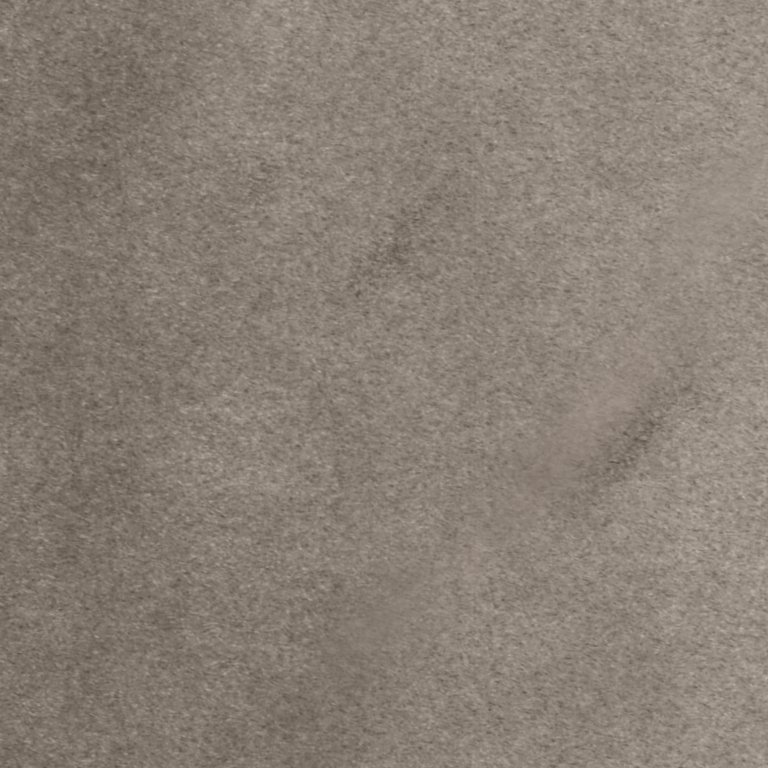
Write a Shadertoy shader that draws this texture.

```glsl
// Brushed taupe suede with cloudy nap, fine fibre grain and soft diagonal creases.

vec3 hash3(vec2 cell) {
    vec3 h = fract(cell.xyx * vec3(0.1031, 0.1030, 0.0973));
    h += dot(h, h.yxz + 33.33);
    return fract((h.xxy + h.yzz) * h.zyx);
}

// Cellular noise: one soft blob of random sign and strength per cell
float blobs(vec2 p) {
    vec2 cell = floor(p);
    float sum = 0.0;
    for (int y = -1; y <= 1; y++) {
        for (int x = -1; x <= 1; x++) {
            vec2 id = cell + vec2(x, y);
            vec3 h = hash3(id + 100.0);
            vec2 d = id + h.xy - p;
            float w = max(0.0, 1.0 - dot(d, d));
            sum += (h.z * 2.0 - 1.0) * w * w * w;
        }
    }
    return sum;
}

// Layered blobs, turned and halved in size at each step
float clouds(vec2 p) {
    float sum = 0.0, amp = 0.6;
    for (int i = 0; i < 4; i++) {
        sum += amp * blobs(p);
        p = mat2(1.6, 1.2, -1.2, 1.6) * p + 7.3;
        amp *= 0.68;
    }
    return sum;
}

// Soft elongated spot lying along the rising diagonal
float smudge(vec2 p, vec2 centre, vec2 size) {
    vec2 d = p - centre;
    d = vec2(d.x * 0.66 + d.y * 0.75, d.y * 0.66 - d.x * 0.75) / size;
    return exp(-dot(d, d));
}

void mainImage(out vec4 fragColor, in vec2 fragCoord) {
    vec2 uv = fragCoord / iResolution.y;
    float mottle = clouds(uv * 6.0);
    vec2 warped = uv + 0.022 * vec2(clouds(uv * 18.0 + 31.0), clouds(uv * 18.0 + 67.0));

    // Broad light: darker to the left, paler to the right
    float tone = 0.105 * (smoothstep(-0.1, 1.1, uv.x + 0.2 * (uv.y - 0.5)) - 0.5);
    tone += 0.036 * mottle + 0.022 * clouds(uv * 20.0 + 13.0);
    tone += 0.040 * smudge(uv, vec2(0.30, 0.92), vec2(0.16, 0.07));
    tone += 0.025 * smudge(uv, vec2(0.93, 0.42), vec2(0.15, 0.06));
    tone -= 0.035 * smudge(uv, vec2(0.16, 0.87), vec2(0.12, 0.07));
    tone -= 0.030 * smudge(uv, vec2(0.40, 0.13), vec2(0.14, 0.08));
    tone -= 0.025 * smudge(uv, vec2(0.07, 0.32), vec2(0.07, 0.06));

    // Creases: smooth pressed bands with dark nap on their lower side
    float band = smudge(warped, vec2(0.74, 0.42), vec2(0.24, 0.055));
    float pressed = max(band, smudge(warped, vec2(0.93, 0.73), vec2(0.16, 0.05)));
    pressed = max(pressed, smudge(warped, vec2(0.50, 0.19), vec2(0.10, 0.04)));
    float shade = smudge(warped, vec2(0.825, 0.425), vec2(0.11, 0.030));
    shade += 0.90 * smudge(warped, vec2(0.51, 0.675), vec2(0.075, 0.028));
    shade += 0.65 * smudge(warped, vec2(0.34, 0.76), vec2(0.05, 0.025));
    tone -= 0.080 * shade + 0.012 * band;

    // Fibres: short, nearly level strokes whose slant drifts with the nap
    vec2 fibre = uv + 0.003 * vec2(blobs(uv * 40.0), blobs(uv * 40.0 + 50.0));
    fibre.y += 0.15 * fibre.x;
    float grain = 0.064 * blobs(fibre * vec2(190.0, 320.0));
    grain += 0.034 * blobs(fibre * vec2(90.0, 140.0) + 19.0);
    grain += 0.034 * blobs(uv * vec2(330.0, 300.0) + 43.0);

    // Pale flecks on the left, dark flecks on the right
    float fleck = smoothstep(0.35, 0.95, blobs(fibre * vec2(130.0, 250.0) + 71.0));
    grain += 0.065 * fleck * mix(1.0, -1.0, smoothstep(0.25, 0.65, uv.x));
    tone += grain * (1.0 - 0.6 * pressed) * (1.0 + 0.15 * mottle + 0.3 * shade);

    vec3 taupe = vec3(0.542, 0.502, 0.461);
    vec3 warmth = vec3(0.005, -0.002, -0.003) * (band + 0.6 * mottle);
    fragColor = vec4(taupe + tone + warmth, 1.0);
}
```
